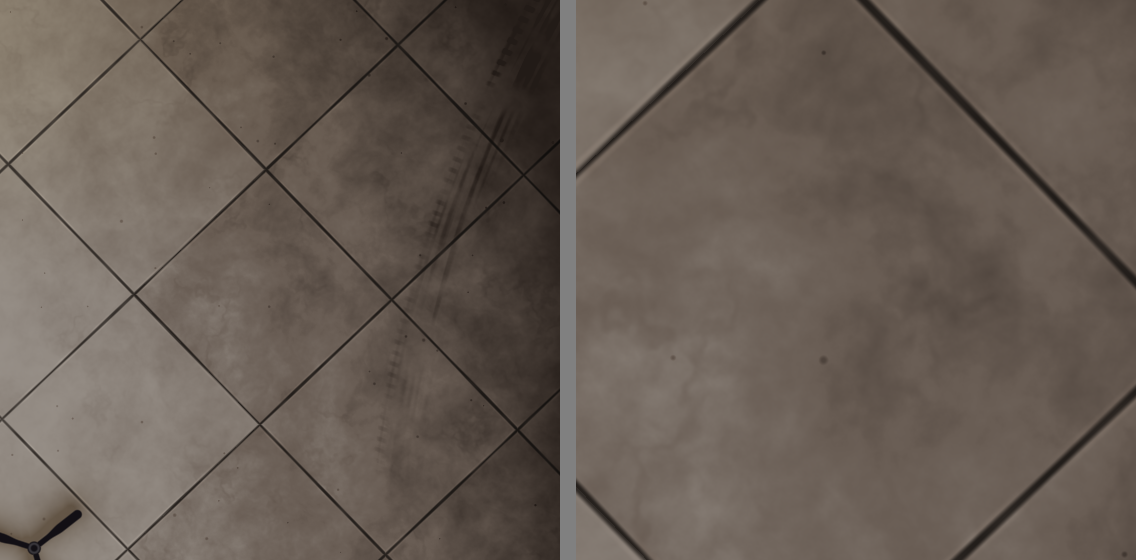
Left, the full canvas; right, a detail of the centre.
Reproduce this texture procedurally as a Shadertoy shader.

```glsl
// Worn stone floor tiles laid diagonally, with dark grout, tyre scuffs and uneven light.
#define TILE_ORIGIN vec2(0.4750, 0.6970)
#define TILE_EDGE_A vec2(0.2246, -0.2324)
#define TILE_EDGE_B vec2(0.2357, 0.2227)
#define TILE_SIZE 0.3235
#define GROUT_HALF_WIDTH 0.0023
#define STONE_DARK vec3(0.135, 0.106, 0.090)
#define STONE_MID vec3(0.405, 0.357, 0.322)
#define STONE_LIGHT vec3(0.590, 0.560, 0.530)
#define GROUT_COLOR vec3(0.100, 0.086, 0.076)
#define BLOTCH_AMOUNT 0.25
#define SCUFF_AMOUNT 0.17
#define STAND_HUB vec2(0.061, 0.021)

float hash(vec2 p) {
    vec3 q = fract(vec3(p.xyx) * 0.1031);
    q += dot(q, q.yzx + 33.33);
    return fract((q.x + q.y) * q.z);
}

// One corner's contribution to the gradient noise
float corner(vec2 cell, vec2 offset) {
    float angle = 6.2832 * hash(cell);
    return dot(vec2(cos(angle), sin(angle)), offset);
}

float gradientNoise(vec2 p) {
    vec2 i = floor(p), f = fract(p);
    vec2 w = f * f * f * (f * (f * 6.0 - 15.0) + 10.0);
    vec2 e = vec2(1.0, 0.0);
    return mix(mix(corner(i, f), corner(i + e, f - e), w.x),
               mix(corner(i + e.yx, f - e.yx), corner(i + 1.0, f - 1.0), w.x), w.y);
}

float fbm(vec2 p) {
    float sum = 0.0, amp = 0.6;
    for (int i = 0; i < 5; i++) {
        sum += amp * gradientNoise(p);
        p = mat2(1.6, 1.2, -1.2, 1.6) * p + 7.3;
        amp *= 0.62;
    }
    return sum;
}

// Window light: bright on the left, falling away to the upper right
float daylight(vec2 p) {
    float fall = 0.44 * p.x + 0.27 * pow(p.x, 5.0) + 0.13 * p.y + 0.20 * p.x * p.y * p.y * p.y;
    return max(0.92 - fall, 0.06);
}

// Stone mottling, cut afresh for each tile
float mottling(vec2 p, vec2 tile) {
    vec2 q = p + 9.0 * vec2(hash(tile + 40.0), hash(tile + 71.0));
    float blotch = fbm(q * 8.0 + 0.4 * fbm(q * 4.0));
    float vein = 1.0 - smoothstep(0.0, 0.10, abs(fbm(q * 7.0 + 31.0)));
    float veinMask = smoothstep(0.0, 0.4, gradientNoise(q * 8.0 + 12.0));
    return BLOTCH_AMOUNT * blotch - 0.06 * vein * veinMask + 0.07 * fbm(q * 42.0);
}

// Tyre track: a row of short rungs and long streaks along a curve
float scuffs(vec2 p) {
    float across = p.x - (0.66 + 0.02 * p.y + 0.27 * p.y * p.y);
    float band = smoothstep(-0.02, 0.01, across) * (1.0 - smoothstep(0.05, 0.10, across));
    float streak = smoothstep(-0.1, 0.4, gradientNoise(vec2(across * 85.0, p.y * 3.0)));
    float rungSide = smoothstep(-0.008, 0.0, across) * (1.0 - smoothstep(0.008, 0.018, across));
    float rung = smoothstep(-0.2, 0.9, sin(6.2832 * (p.y * 52.0 + across * 18.0)));
    float broken = smoothstep(-0.45, 0.25, gradientNoise(p * 14.0 + 5.0));
    float fade = smoothstep(0.05, 0.30, p.y) * mix(0.6, 1.0, p.y);
    return fade * broken * (band * streak + 0.8 * rungSide * rung);
}

// Sparse dark specks
float specks(vec2 p) {
    vec2 cell = floor(p * 34.0);
    vec2 center = 0.25 + 0.5 * vec2(hash(cell + 3.0), hash(cell + 19.0));
    float radius = 0.04 + 0.06 * hash(cell + 57.0);
    float d = length(fract(p * 34.0) - center);
    return step(0.94, hash(cell)) * (1.0 - smoothstep(radius * 0.3, radius * 1.6, d));
}

// Distance to a three-legged stand whose legs thicken outward
float standDistance(vec2 p) {
    float d = length(p) - 0.012;
    for (int i = 0; i < 3; i++) {
        float angle = radians(38.0 + 124.0 * float(i));
        vec2 dir = vec2(cos(angle), sin(angle));
        float t = clamp(dot(p, dir), 0.0, 0.098);
        d = min(d, length(p - dir * t) - mix(0.005, 0.008, smoothstep(0.03, 0.06, t)));
    }
    return d;
}

void mainImage(out vec4 fragColor, in vec2 fragCoord) {
    vec2 p = fragCoord / iResolution.xy;
    float pixel = 1.0 / iResolution.y;

    // Skewed tile grid
    mat2 grid = mat2(TILE_EDGE_A, TILE_EDGE_B);
    vec2 uv = inverse(grid) * (p - TILE_ORIGIN);
    vec2 tile = floor(uv);
    vec2 tileCenter = TILE_ORIGIN + grid * (tile + 0.5);
    vec2 edge = (0.5 - abs(fract(uv) - 0.5)) * TILE_SIZE;
    float edgeDist = min(edge.x, edge.y);

    // Stone tone: light, tile variation, dirt and wear
    float light = daylight(p);
    float clean = 1.0 - smoothstep(0.26, 0.45, tileCenter.x);
    float tone = light + 0.07 * clean - 0.03 + 0.05 * (hash(tile + 11.0) - 0.5);
    tone += mottling(p, tile) * mix(1.0, 0.6, clean) * smoothstep(-0.2, 0.4, light);
    tone -= SCUFF_AMOUNT * scuffs(p) + 0.22 * specks(p);
    tone = clamp(tone, 0.0, 1.0);
    vec3 color = mix(STONE_DARK, STONE_MID, min(tone / 0.55, 1.0));
    color = mix(color, STONE_LIGHT, smoothstep(0.5, 1.0, tone));
    color *= mix(vec3(1.0), vec3(1.0, 0.98, 0.91), smoothstep(0.4, 1.0, p.y) * (1.0 - p.x));

    // Pale worn rim, then grout that is thin and grey in the light, deep in the shade
    float rim = smoothstep(0.002, 0.004, edgeDist) * (1.0 - smoothstep(0.004, 0.007, edgeDist));
    color *= 1.0 + 0.09 * rim * smoothstep(-0.3, 0.3, gradientNoise(p * 16.0));
    float halfWidth = GROUT_HALF_WIDTH * (1.0 - 0.15 * clean + 0.7 * gradientNoise(p * 8.0));
    float soft = max(pixel, 0.0018);
    float grout = 1.0 - smoothstep(halfWidth - soft, halfWidth + soft, edgeDist);
    float packed = 0.9 + 0.25 * min(gradientNoise(p * 30.0), 0.2) - 0.10 * clean;
    color = mix(color, GROUT_COLOR * (0.5 + 1.1 * light), grout * packed);

    // Stand with a soft warm shadow
    float shadow = exp(-38.0 * max(standDistance(p - STAND_HUB + vec2(0.012, -0.008)), 0.0));
    color *= 1.0 - vec3(0.32, 0.38, 0.46) * shadow;
    float d = standDistance(p - STAND_HUB);
    float ring = smoothstep(0.004, 0.0, abs(length(p - STAND_HUB) - 0.008));
    vec3 standColor = vec3(0.07, 0.06, 0.08) + 0.15 * ring;
    color = mix(color, standColor, 1.0 - smoothstep(-pixel, pixel, d));

    fragColor = vec4(color, 1.0);
}
```
